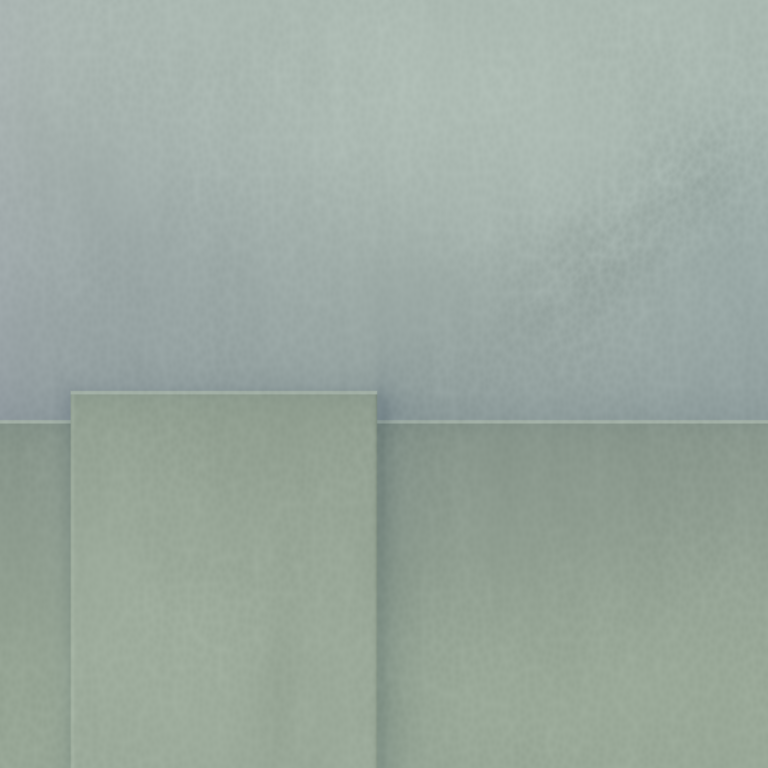
Give the GLSL for this background, as a WebGL 2 fragment shader.

```glsl
#version 300 es
precision highp float;
// A pale plaster wall above a grey-green ledge, with a raised panel in front.
// Flat regions come from box distances; layered sines give the broad stains
// and cellular noise gives the fine trowelled grain.

#define LEDGE_Y 0.453
#define PANEL_LEFT 0.092
#define PANEL_RIGHT 0.491
#define PANEL_TOP 0.491
#define LIP 0.0045
#define STAIN 0.020
#define GRAIN 0.050
#define GRAIN_SCALE 105.0
#define SHADOW 0.13

uniform vec2 u_resolution;
out vec4 outColor;

const vec3 WALL_LOW = vec3(0.580, 0.634, 0.627);
const vec3 WALL_HIGH = vec3(0.668, 0.724, 0.692);
const vec3 LEDGE_TOP = vec3(0.548, 0.604, 0.560);
const vec3 LEDGE_BASE = vec3(0.602, 0.662, 0.596);
const vec3 PANEL_HIGH = vec3(0.573, 0.630, 0.572);
const vec3 PANEL_BASE = vec3(0.612, 0.670, 0.607);
const vec3 LIP_LIGHT = vec3(0.635, 0.690, 0.650);
const vec3 SHADE = vec3(1.0, 0.93, 0.72);

vec2 hash2(vec2 c) {
  vec3 q = fract(c.xyx * vec3(0.1031, 0.1030, 0.0973));
  q += dot(q, q.yzx + 33.33);
  return fract((q.xx + q.yz) * q.zy);
}

// Distance to the nearest scattered point, roughly 0 to 1
float cellular(vec2 p) {
  vec2 cell = floor(p), f = fract(p);
  float nearest = 2.0;
  for (int j = -1; j <= 1; j++)
    for (int i = -1; i <= 1; i++) {
      vec2 offset = vec2(i, j);
      vec2 d = offset + hash2(cell + offset) - f;
      nearest = min(nearest, dot(d, d));
    }
  return sqrt(nearest);
}

// Soft blotches: rotated, warped sines, roughly -1 to 1
float stains(vec2 p) {
  float sum = 0.0, gain = 0.5;
  for (int i = 0; i < 6; i++) {
    sum += gain * sin(p.x + 1.3 * sin(p.y * 0.8)) * cos(p.y + 1.1 * sin(p.x * 0.7));
    p = mat2(1.36, 1.12, -1.12, 1.36) * p + 2.7;
    gain *= 0.68;
  }
  return sum;
}

// Elliptical soft spot
float spot(vec2 p, vec2 centre, vec2 radius) {
  vec2 d = (p - centre) / radius;
  return exp(-dot(d, d));
}

float boxDistance(vec2 p, vec2 low, vec2 high) {
  vec2 d = abs(p - 0.5 * (low + high)) - 0.5 * (high - low);
  return length(max(d, 0.0)) + min(max(d.x, d.y), 0.0);
}

void main() {
  vec2 p = gl_FragCoord.xy / u_resolution;
  float soft = max(1.0 / u_resolution.y, 0.0012);

  // Wall: lighter towards the top, cooler at both sides
  float rise = clamp((p.y - LEDGE_Y) / (1.0 - LEDGE_Y), 0.0, 1.0);
  vec3 wall = mix(WALL_LOW, WALL_HIGH, smoothstep(-0.15, 0.85, rise));
  wall += 0.018 * spot(p, vec2(0.58, 0.83), vec2(0.30, 0.22));
  wall -= vec3(0.022, 0.025, 0.013) * spot(p, vec2(0.20, 0.70), vec2(0.22, 0.25));
  wall += vec3(0.004, -0.010, 0.012) * exp(-p.x * 9.0);
  wall -= vec3(0.022, 0.016, 0.006) * spot(p, vec2(1.0, 0.70), vec2(0.17, 0.22));

  // Diagonal trowel marks on the right of the wall
  vec2 slant = mat2(0.77, -0.64, 0.64, 0.77) * (p - vec2(0.83, 0.70));
  float trowel = spot(slant, vec2(0.0), vec2(0.26, 0.075));
  wall -= 0.040 * trowel * (0.45 + 0.55 * stains(slant * vec2(20.0, 75.0)));

  // Ledge and panel faces: lighter towards the base
  vec3 ledge = mix(LEDGE_BASE, LEDGE_TOP, smoothstep(0.08, 0.46, p.y));
  ledge -= 0.012 * (1.0 - smoothstep(0.0, PANEL_LEFT, p.x));
  vec3 panel = mix(PANEL_BASE, PANEL_HIGH, smoothstep(0.12, 0.50, p.y));
  panel -= 0.020 * spot(p, vec2(0.36, 0.10), vec2(0.035, 0.16));
  panel += 0.012 * spot(p, vec2(0.16, 0.27), vec2(0.10, 0.14));

  // Contact shade and bright lip where wall meets ledge
  float above = p.y - LEDGE_Y;
  wall -= 0.035 * SHADE * exp(-max(above, 0.0) * 28.0);
  ledge -= 0.030 * SHADE * exp(-max(-above - LIP, 0.0) * 45.0);
  ledge = mix(ledge, LIP_LIGHT, smoothstep(-LIP - soft, -LIP + soft, above));
  vec3 color = mix(ledge, wall, smoothstep(-soft, soft, above));

  // Shadow thrown by the panel: wide on its right, tight elsewhere
  float outside = boxDistance(p, vec2(PANEL_LEFT, -1.0), vec2(PANEL_RIGHT, PANEL_TOP));
  float gap = max(outside, 0.0);
  float rightSide = smoothstep(PANEL_RIGHT - 0.01, PANEL_RIGHT + 0.01, p.x);
  float wide = 0.7 * exp(-gap * 55.0) + 0.3 * exp(-gap * 16.0);
  float shadow = mix(0.45 * exp(-gap * 75.0), wide, rightSide);
  shadow *= mix(1.0, 0.5, smoothstep(PANEL_TOP - 0.02, PANEL_TOP + 0.01, p.y));
  color -= SHADOW * SHADE * shadow;

  // Panel rim: light top and left, dark right
  float top = PANEL_TOP - p.y;
  panel -= 0.028 * SHADE * exp(-max(top - LIP, 0.0) * 50.0);
  panel += 0.030 * exp(-abs(p.x - PANEL_LEFT - 0.003) * 500.0);
  panel -= 0.090 * exp(-abs(PANEL_RIGHT - p.x) * 450.0);
  panel = mix(panel, LIP_LIGHT, 1.0 - smoothstep(LIP - soft, LIP + soft, top));
  color = mix(color, panel, 1.0 - smoothstep(-soft, soft, outside));

  // Stains, faint vertical streaks and fine grain over everything
  float streak = stains(p * vec2(70.0, 7.0) + 4.0);
  float grain = cellular(p * GRAIN_SCALE * vec2(1.0, 0.8)) - 0.5;
  float rough = 0.45 + 0.35 * trowel + 0.2 * stains(p * 11.0);
  color += STAIN * (0.6 * stains(p * 9.0 + 1.0) + 0.35 * streak) + GRAIN * grain * rough;

  outColor = vec4(clamp(color, 0.0, 1.0), 1.0);
}
```
